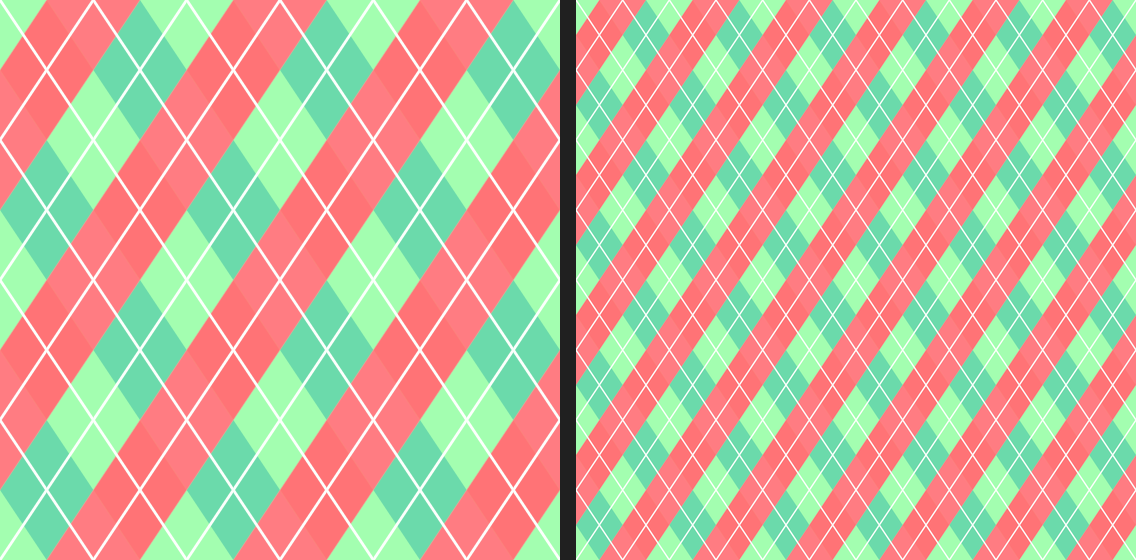
Left: one tile. Right: repeated 2 by 2.
Write a Shadertoy shader that draws this pattern.

```glsl
// Argyle of red and green diamond stripes with a white diagonal lattice
#define REPEATS vec2(3.0, 2.0)
#define LINE_WIDTH 0.036
#define SEAM_WIDTH 0.010
#define SEAM_STRENGTH 0.6
#define PINK vec3(1.0, 0.488, 0.508)
#define RED vec3(1.0, 0.450, 0.463)
#define MINT vec3(0.64, 0.995, 0.69)
#define TEAL vec3(0.42, 0.855, 0.67)
#define WHITE vec3(0.99, 1.0, 0.99)
#define RED_SEAM vec3(0.97, 0.54, 0.48)
#define EDGE_SEAM vec3(0.89, 0.72, 0.62)

// Pixel coverage of a band of the given width around distance zero
vec2 band(vec2 dist, float width, float pixel) {
    vec2 inner = max(dist - 0.5 * pixel, -0.5 * width);
    vec2 outer = min(dist + 0.5 * pixel, vec2(0.5 * width));
    return clamp((outer - inner) / pixel, 0.0, 1.0);
}

// 1 in cells with an odd index, 0 in even ones, with smooth borders
vec2 oddCell(vec2 q, float pixel) {
    vec2 fromOdd = abs(mod(q, 2.0) - 1.0);
    return clamp((0.5 - fromOdd) / pixel + 0.5, 0.0, 1.0);
}

void mainImage(out vec4 fragColor, in vec2 fragCoord) {
    // Diagonal coordinates: every diamond is a unit cell centred on integers
    vec2 p = fragCoord / iResolution.xy * REPEATS * 2.0;
    vec2 q = vec2(p.x - p.y, p.x + p.y);
    float pixel = length(2.0 * REPEATS / iResolution.xy);

    // Alternating red and green stripes, each with two alternating shades
    vec2 odd = oddCell(q, pixel);
    vec3 green = mix(MINT, TEAL, odd.y);
    vec3 red = mix(RED, PINK, odd.y);

    // Faint seams between the reds and along the stripe borders
    vec2 seam = SEAM_STRENGTH * band(abs(fract(q) - 0.5), SEAM_WIDTH, pixel);
    red = mix(red, RED_SEAM, seam.y);
    vec3 color = mix(green, red, odd.x);
    color = mix(color, EDGE_SEAM, seam.x);

    // White lines crossing at the diamond centres
    vec2 lines = band(abs(fract(q + 0.5) - 0.5), LINE_WIDTH, pixel);
    color = mix(color, WHITE, max(lines.x, lines.y));

    fragColor = vec4(color, 1.0);
}
```
